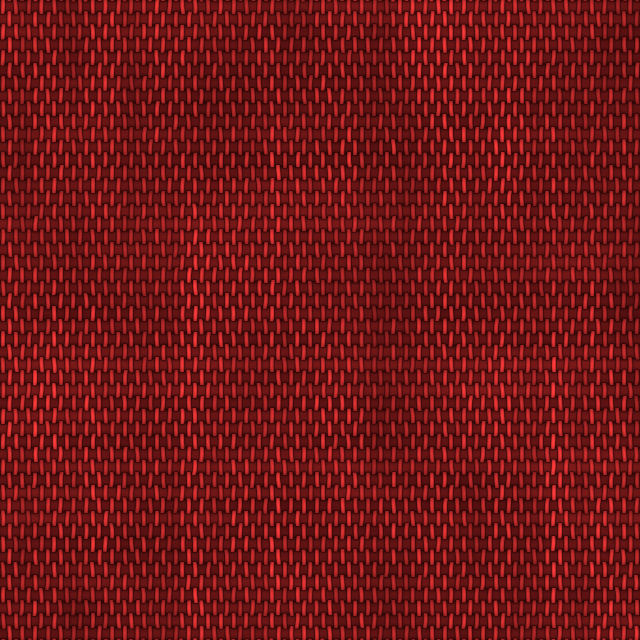
A three.js fragment shader for this texture:

```glsl
// Red plain-weave cloth: 100 narrow bright warp threads cross 50 dark weft bands.
// Each warp float is a slightly bent rounded bar on alternate crossings, and
// hash and value noise vary the tone along threads and over broad patches.

varying vec2 vUv;

const vec2 THREADS = vec2(100.0, 50.0);   // warp across, weft down
const vec2 BAR_HALF = vec2(0.33, 1.2);    // half size of a float, in warp pitches
const float BAR_ROUND = 0.17;
const float EDGE = 0.08;                  // edge softness, in warp pitches
const vec3 SHADOW_RED = vec3(0.10, 0.004, 0.004);
const vec3 BRIGHT_RED = vec3(0.93, 0.213, 0.213);

float hash(vec2 p) {
  vec3 q = fract(vec3(p.xyx) * 0.1031);
  q += dot(q, q.yzx + 33.33);
  return fract((q.x + q.y) * q.z);
}

float valueNoise(vec2 p) {
  vec2 cell = floor(p);
  vec2 f = fract(p);
  f = f * f * (3.0 - 2.0 * f);
  float low = mix(hash(cell), hash(cell + vec2(1.0, 0.0)), f.x);
  float high = mix(hash(cell + vec2(0.0, 1.0)), hash(cell + vec2(1.0)), f.x);
  return mix(low, high, f.y);
}

float roundedBox(vec2 p, vec2 halfSize, float radius) {
  vec2 d = abs(p) - halfSize + radius;
  return length(max(d, 0.0)) + min(max(d.x, d.y), 0.0) - radius;
}

// Shift, tilt and bow one float about its crossing.
vec2 bend(vec2 p, vec2 crossing) {
  float shift = (hash(crossing + 11.0) - 0.5) * 0.10;
  float tilt = (hash(crossing + 37.0) - 0.5) * 0.16;
  float bow = (hash(crossing + 71.0) - 0.5) * 0.14;
  p.x -= shift + tilt * p.y + bow * p.y * p.y;
  p.y += (hash(crossing + 93.0) - 0.5) * 0.14;
  return p;
}

// Tone of a rounded float, dimmer at its sides and ends.
float warpTone(vec2 p, vec2 crossing) {
  vec2 s = p / BAR_HALF;
  float round = (1.0 - 0.48 * s.x * s.x) * (1.0 - 0.32 * s.y * s.y);
  float thread = hash(vec2(crossing.x, 5.0));
  float streak = valueNoise(vec2(crossing.x * 0.3, crossing.y * 0.11) + 40.0);
  float single = hash(crossing + 150.0);
  return round * (0.56 + 0.21 * thread + 0.24 * streak + 0.15 * single);
}

// Tone of a weft band, flat in the middle and dark in the gaps.
float weftTone(vec2 p) {
  float row = floor(p.y);
  float y = 2.0 * fract(p.y) - 1.0;
  float round = 1.0 - 0.78 * pow(abs(y), 3.0);
  float thread = hash(vec2(row, 211.0));
  float streak = valueNoise(vec2(p.x * 0.07, row * 0.6) + 90.0);
  float fibre = valueNoise(vec2(p.x * 1.2, p.y * 6.0));
  return round * (0.25 + 0.11 * thread + 0.09 * streak + 0.04 * fibre);
}

void main() {
  vec2 p = vUv * THREADS;
  vec2 base = floor(p);
  float nearest = 10.0;
  float warp = 0.0;

  // Nearest float among the surrounding crossings
  for (int j = -1; j <= 1; j++) {
    for (int i = -1; i <= 1; i++) {
      vec2 crossing = base + vec2(float(i), float(j));
      if (mod(crossing.x + crossing.y, 2.0) > 0.5) {
        vec2 local = (p - crossing - 0.5) * vec2(1.0, THREADS.x / THREADS.y);
        local = bend(local, crossing);
        float d = roundedBox(local, BAR_HALF, BAR_ROUND);
        if (d < nearest) {
          nearest = d;
          warp = warpTone(local, crossing);
        }
      }
    }
  }

  // Weft sinks into shadow beside each float
  float shade = mix(0.5, 1.0, smoothstep(0.0, 0.28, nearest));
  float cover = 1.0 - smoothstep(-EDGE, EDGE, nearest);
  float tone = mix(weftTone(p) * shade, warp, cover);

  // Broad uneven dyeing
  float patches = valueNoise(vUv * vec2(9.0, 5.0) + 17.0);
  tone *= 0.88 + 0.24 * patches;

  gl_FragColor = vec4(mix(SHADOW_RED, BRIGHT_RED, clamp(tone, 0.0, 1.08)), 1.0);
}
```
